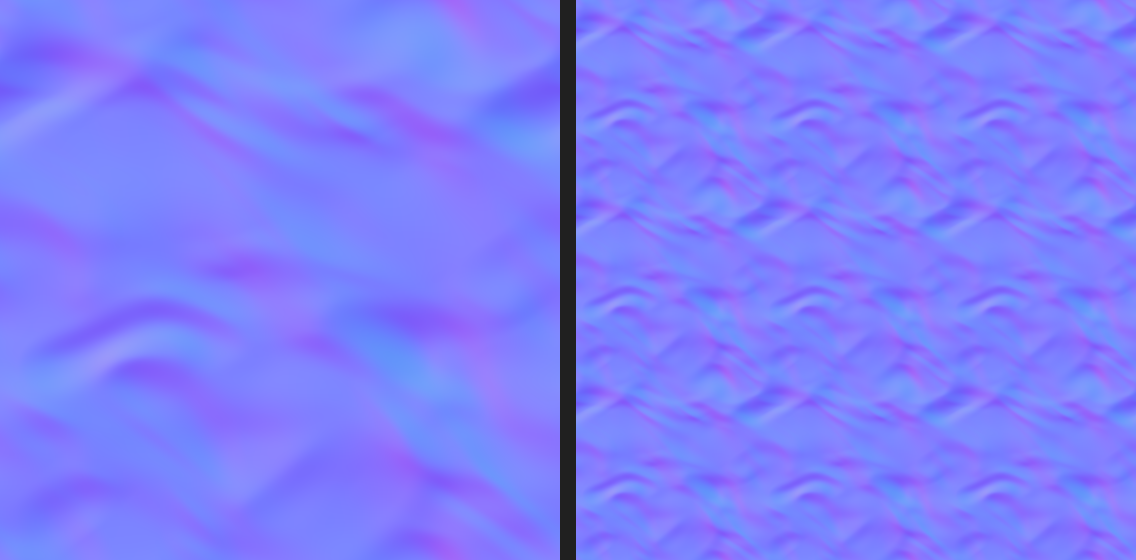
Left: one tile. Right: repeated 3 by 3.
Give the GLSL for this texture map, as a Shadertoy shader.

```glsl
const float TAU = 6.2831853;

// Unit gradient of a lattice cell; each turn in x also shifts y by `skew` cells
vec2 cellGradient(vec2 cell, vec2 period, float skew, float seed) {
    float turns = floor((cell.x + 0.5) / period.x);
    cell -= turns * vec2(period.x, skew);
    cell.y = mod(cell.y, period.y);
    float h = fract(sin(dot(cell, vec2(12.99, 78.23)) + seed * 37.7) * 4375.85);
    return vec2(cos(TAU * h), sin(TAU * h));
}

// Gradient noise on a slanted lattice that wraps over the unit square
float tileNoise(vec2 uv, vec2 period, float skew, float seed) {
    vec2 p = uv * period + vec2(0.0, skew * uv.x) + seed * vec2(0.37, 0.61);
    vec2 i = floor(p);
    vec2 f = p - i;
    vec2 w = f * f * f * (f * (f * 6.0 - 15.0) + 10.0);
    vec2 e = vec2(1.0, 0.0);
    float a = dot(cellGradient(i, period, skew, seed), f);
    float b = dot(cellGradient(i + e.xy, period, skew, seed), f - e.xy);
    float c = dot(cellGradient(i + e.yx, period, skew, seed), f - e.yx);
    float d = dot(cellGradient(i + e.xx, period, skew, seed), f - e.xx);
    return mix(mix(a, b, w.x), mix(c, d, w.x), w.y);
}

// Rounded crest along the zero line of a noise value
float crest(float n, float roundness) {
    return 0.2 - sqrt(n * n + roundness * roundness);
}

// Crests that rise only in scattered patches
float brokenCrests(vec2 uv, vec2 period, float skew, float seed) {
    float patches = tileNoise(uv, vec2(4.0, 5.0), skew, seed + 1.0);
    float ridge = crest(tileNoise(uv, period, skew, seed), 0.08);
    return ridge * smoothstep(-0.12, 0.35, patches);
}

vec2 warp(vec2 uv, float amount) {
    return uv + amount * vec2(tileNoise(uv, vec2(3.0), 0.0, 1.0),
                              tileNoise(uv, vec2(3.0), 0.0, 2.0));
}

float waterHeight(vec2 uv) {
    vec2 p = warp(uv, 0.07);
    float swell = tileNoise(p, vec2(3.0, 4.0), 1.0, 3.0);
    float slanted = tileNoise(p, vec2(3.0, 5.0), 3.0, 4.0);
    float ripple = tileNoise(p, vec2(6.0, 9.0), 2.0, 5.0);
    float levelCrests = brokenCrests(p, vec2(3.0, 5.0), 0.0, 6.0);
    float slantedCrests = brokenCrests(p, vec2(3.0, 6.0), 3.0, 8.0);
    return 0.015 * swell + 0.010 * slanted + 0.004 * ripple
         + 0.034 * levelCrests + 0.028 * slantedCrests;
}

vec2 waterSlope(vec2 uv, float stepSize) {
    vec2 e = vec2(stepSize, 0.0);
    return vec2(waterHeight(uv + e.xy) - waterHeight(uv - e.xy),
                waterHeight(uv + e.yx) - waterHeight(uv - e.yx)) / (2.0 * stepSize);
}

// Deepens the lower face of each wave, keeping the mean level
float steepenLower(float slope, float amount) {
    return slope + amount * (slope * slope - 0.011);
}

void mainImage(out vec4 fragColor, in vec2 fragCoord) {
    vec2 uv = fragCoord / iResolution.xy;
    vec2 slope = waterSlope(uv, 0.005);
    slope.y = steepenLower(slope.y, 0.8);

    // Pack the normal, with x mirrored
    vec3 normal = normalize(vec3(slope.x, -slope.y, 1.0));
    fragColor = vec4(0.5 + 0.5 * normal, 1.0);
}
```
